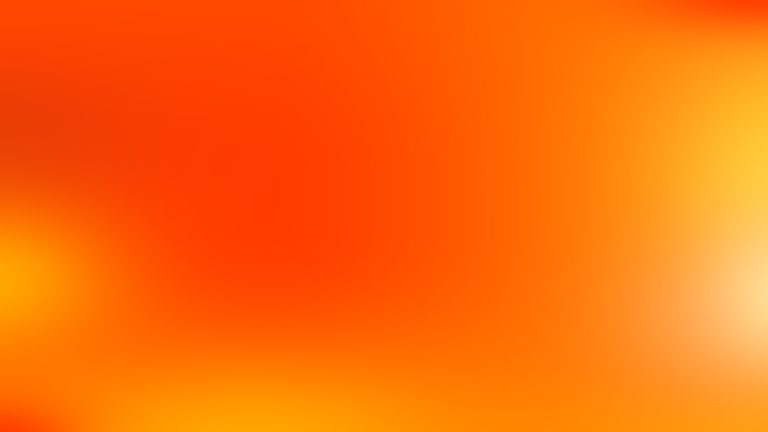
A WebGL 2 fragment shader for this background:

```glsl
#version 300 es
precision highp float;
// Soft mesh gradient: red-orange field with amber, yellow and peach glows at the edges.

#define RED    vec3(1.00, 0.23, 0.00)
#define EMBER  vec3(0.91, 0.235, 0.02)
#define SCARLET vec3(1.00, 0.285, 0.00)
#define ORANGE vec3(1.00, 0.46, 0.00)
#define AMBER  vec3(1.00, 0.66, 0.00)
#define YELLOW vec3(1.00, 0.80, 0.20)
#define PEACH  vec3(1.00, 0.58, 0.22)
#define CREAM  vec3(1.00, 0.88, 0.62)

uniform vec2 u_resolution;
out vec4 fragColor;

// Elliptical Gaussian falloff, 1 at the centre
float glow(vec2 p, vec2 centre, vec2 radius) {
    vec2 d = (p - centre) / radius;
    return exp(-dot(d, d));
}

void main() {
    vec2 uv = gl_FragCoord.xy / u_resolution;

    // Red field, lighter along the top, darker at the left
    vec3 color = mix(RED, SCARLET, smoothstep(0.6, 1.05, uv.y));
    color = mix(color, EMBER, glow(uv, vec2(-0.02, 0.68), vec2(0.20, 0.17)));

    // Broad orange washes toward the right and the bottom
    float rightWash = smoothstep(0.33, 0.86, uv.x);
    float floorWash = 1.0 - smoothstep(-0.05, 0.46, uv.y);
    color = mix(color, ORANGE, 1.0 - (1.0 - rightWash) * (1.0 - floorWash));

    // Amber pools on the left and bottom edges
    color = mix(color, AMBER, glow(uv, vec2(-0.02, 0.35), vec2(0.17, 0.18)));
    color = mix(color, AMBER, glow(uv, vec2(0.33, -0.04), vec2(0.26, 0.18)));
    color = mix(color, AMBER, 0.7 * glow(uv, vec2(1.0, -0.02), vec2(0.28, 0.14)));

    // Yellow, peach and cream light on the right
    color = mix(color, YELLOW, glow(uv, vec2(1.03, 0.60), vec2(0.19, 0.33)));
    color = mix(color, PEACH, 0.9 * glow(uv, vec2(0.92, 0.25), vec2(0.14, 0.19)));
    color = mix(color, CREAM, glow(uv, vec2(1.04, 0.32), vec2(0.13, 0.20)));

    // Red returning in two opposite corners
    color = mix(color, RED, glow(uv, vec2(1.0, 1.02), vec2(0.18, 0.09)));
    color = mix(color, RED, glow(uv, vec2(0.0, -0.02), vec2(0.10, 0.09)));

    fragColor = vec4(color, 1.0);
}
```
